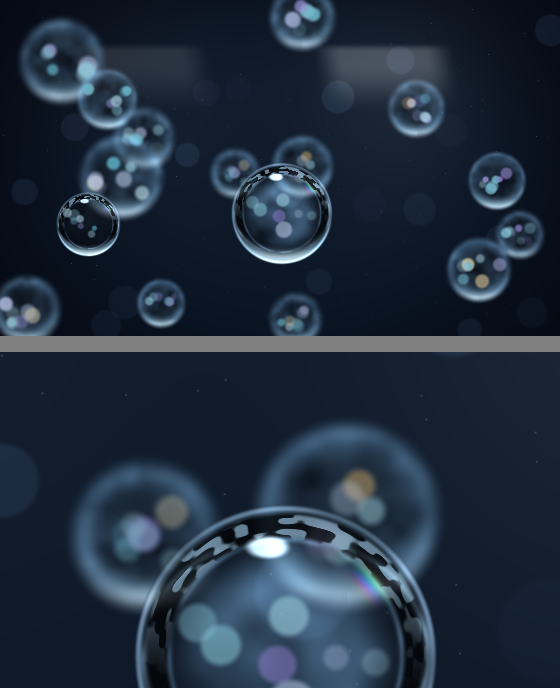
Top, the full canvas; bottom, a detail of the centre.
This background is drawn by a Shadertoy shader. Its source:

```glsl
float hash(vec2 p) {
    p = fract(p * vec2(0.1031, 0.1137) + 0.317);
    p += dot(p, p.yx + 33.33);
    return fract((p.x + p.y) * p.x * 7.31);
}

float noise(vec2 p) {
    vec2 i = floor(p), f = fract(p);
    f = f * f * (3.0 - 2.0 * f);
    vec2 e = vec2(0, 1);
    return mix(mix(hash(i), hash(i + e.yx), f.x),
               mix(hash(i + e), hash(i + 1.0), f.x), f.y);
}

float disc(vec2 p, float radius, float soft) {
    return 1.0 - smoothstep(radius - soft, radius + soft, length(p));
}

float line(float x, float width) {
    return exp(-x * x / (width * width));
}

// Dark room with two defocused window panes
vec3 backdrop(vec2 p) {
    vec2 v = p - vec2(0.85, 0.48);
    vec3 col = mix(vec3(0.048, 0.092, 0.155), vec3(0.018, 0.036, 0.075),
                   smoothstep(0.25, 1.05, length(v * vec2(0.9, 1.2))));
    for (int i = 0; i < 2; i++) {
        float side = float(i);
        vec2 q = p - vec2(0.42 + 0.73 * side, 0.785);
        float pane = (1.0 - smoothstep(0.12, 0.22, abs(q.x + 0.15 * q.y)))
                   * (1.0 - smoothstep(0.06, 0.09, q.y)) * smoothstep(-0.13, 0.03, q.y);
        vec2 h = (q + vec2(-0.04, 0.06)) * vec2(3.3, 3.0);
        col += (vec3(0.20, 0.20, 0.19) * pane + vec3(0.055, 0.055, 0.055) * exp(-dot(h, h))) * (0.5 + 0.5 * side);
    }
    return col;
}

vec3 bubble(vec3 col, vec2 p, vec2 centre, float radius, float blur, float seed) {
    vec2 q = (p - centre) / radius;
    float d = length(q);
    if (d > 1.6) return col;
    float soft = blur + 1.0 / (iResolution.y * radius);
    float sharp = 1.0 - smoothstep(0.02, 0.05, blur);
    float body = disc(q, 1.0, soft);

    // Thin film with cloudy refraction
    float cloud = 0.65 * noise(q * 2.3 + seed * 7.0) + 0.35 * noise(q * 5.0 + seed * 3.0);
    float core = 1.0 - smoothstep(0.45, 0.85, d);
    vec3 film = col * 0.65 + vec3(0.12, 0.17, 0.21) * cloud * mix(1.2, 0.1 + 2.4 * core * smoothstep(0.08, 0.16, radius), sharp);
    film += vec3(0.09, 0.14, 0.18) * smoothstep(0.55, 1.0, d) * (1.0 - sharp);
    float band = smoothstep(0.76, 0.81, d) * (1.0 - smoothstep(0.92, 0.95, d));
    film *= 1.0 - 0.6 * band * sharp;

    // Bright crescent pooled at the bottom
    float lift = length(q - vec2(0, 0.36));
    float pool = smoothstep(-0.10 - soft, 0.12 + soft, lift - mix(1.05, 1.13, sharp));
    pool *= 1.0 - smoothstep(-0.75, 0.0, q.y);
    vec3 water = mix(vec3(0.42, 0.56, 0.66), vec3(0.76, 0.87, 0.93), smoothstep(-0.6, -0.95, q.y) * 0.0
               + 1.0 - smoothstep(-0.95, -0.6, q.y));
    film = mix(film, water, pool * mix(0.8, 0.95, sharp));

    // Rim and broken reflections near the top
    float angle = atan(q.x, q.y);
    float rim = line(d - 0.975, 0.014 + soft * 0.7);
    float patchy = noise(vec2(angle * 3.0 + seed, seed));
    film += vec3(0.42, 0.52, 0.60) * rim * mix(0.3 * patchy, 0.3 + 0.6 * patchy, sharp);
    float shards = smoothstep(0.50, 0.66, noise(vec2(angle * 9.0 + seed, d * 28.0)));
    film += vec3(0.38, 0.47, 0.53) * band * shards * smoothstep(-0.3, 0.8, q.y) * sharp;
    float glint = noise(vec2(angle * 5.0 + seed, 3.0));
    film += vec3(0.40, 0.50, 0.57) * line(d - 0.86 + 0.08 * cos(angle * 2.0), 0.022) * glint * glint
          * smoothstep(0.3, 0.8, abs(q.x)) * sharp;
    film += vec3(0.20, 0.27, 0.32) * line(d - 0.77, 0.02) * sharp * glint;
    vec3 rainbow = 0.5 + 0.5 * cos(d * 38.0 + vec3(0.0, 2.1, 4.2));
    film += rainbow * 0.35 * line(angle - 0.85, 0.16) * line(d - 0.73, 0.06) * sharp;
    film += vec3(0.75, 0.83, 0.87) * disc((q - vec2(-0.12, 0.72)) * vec2(1.0, 1.9), 0.13, 0.04) * sharp;
    col = mix(col, film, body);

    // Coloured light spots seen through the film
    for (int i = 0; i < 7; i++) {
        vec2 id = vec2(seed * 13.0 + 3.0, float(i) * 17.0 + 5.0);
        float pick = hash(id);
        vec2 at = (vec2(hash(id + 31.0), hash(id + 57.0)) - vec2(0.5, 0.55)) * vec2(1.35, 0.8);
        float size = mix(0.07, 0.18, hash(id + 83.0)) + blur * 0.4;
        vec3 tint = mix(vec3(0.34, 0.66, 0.74), vec3(0.52, 0.44, 0.78), step(0.55, pick));
        tint = mix(tint, vec3(0.85, 0.68, 0.40), step(0.96, pick));
        float white = hash(id + 101.0);
        tint = mix(tint, vec3(0.80, 0.90, 0.95), white * 0.85);
        float spot = disc(q - at, size, 0.025 + soft * 0.25);
        float glow = mix(0.15, 0.9, hash(id + 127.0));
        col = mix(col, tint, spot * glow * mix(1.0, 0.7, sharp));
    }
    return col;
}

// Four drifting strands of bubbles
vec2 strand(int group, float k) {
    if (group == 0) return vec2(0.30 + 0.13 * sin(k * 1.25 - 1.1), 0.82 - 0.115 * k);
    if (group == 1) return vec2(0.08 + 0.40 * k, 0.08 + 0.03 * sin(k * 2.5));
    if (group == 2) return vec2(0.90 + 0.65 * sin(k * 0.55), 0.95 - 0.3 * k + 0.028 * k * k);
    return vec2(0.70 + 0.20 * k, 0.485 + 0.02 * k);
}

void mainImage(out vec4 fragColor, in vec2 fragCoord) {
    vec2 p = fragCoord / iResolution.y;
    vec3 col = backdrop(p);

    // Faint distant bokeh
    for (int i = 0; i < 20; i++) {
        vec2 id = vec2(float(i) * 7.0, 19.0);
        vec2 at = vec2(fract(float(i) * 0.618 + 0.1) * 1.66, hash(id));
        float glow = disc(p - at, mix(0.035, 0.05, hash(id + 9.0)), 0.004);
        col += vec3(0.05, 0.065, 0.085) * glow * mix(0.15, 1.0, hash(id + 23.0));
    }

    // Fine dust
    vec2 cell = floor(p * 26.0);
    vec2 grain = fract(p * 26.0) - 0.2 - 0.6 * vec2(hash(cell), hash(cell + 41.0));
    col += vec3(0.12, 0.16, 0.19) * disc(grain, 0.025, 0.025) * step(0.85, hash(cell + 77.0));

    // Defocused bubbles
    for (int group = 0; group < 4; group++) {
        int count = group == 3 ? 2 : group == 1 ? 3 : 4 + group / 2;
        for (int k = 0; k < count; k++) {
            float seed = float(group * 5 + k) + 1.0;
            float radius = mix(0.065, 0.095, hash(vec2(seed, 3.0)));
            if (group == 0 && k % 3 == 0) radius = 0.12;
            float blur = mix(0.06, 0.22, fract(seed * 0.618));
            col = bubble(col, p, strand(group, float(k)), radius, blur, seed);
        }
    }

    // Bubbles in focus
    col = bubble(col, p, vec2(0.263, 0.333), 0.095, 0.005, 23.0);
    col = bubble(col, p, vec2(0.839, 0.365), 0.15, 0.005, 31.0);
    fragColor = vec4(col, 1.0);
}
```
